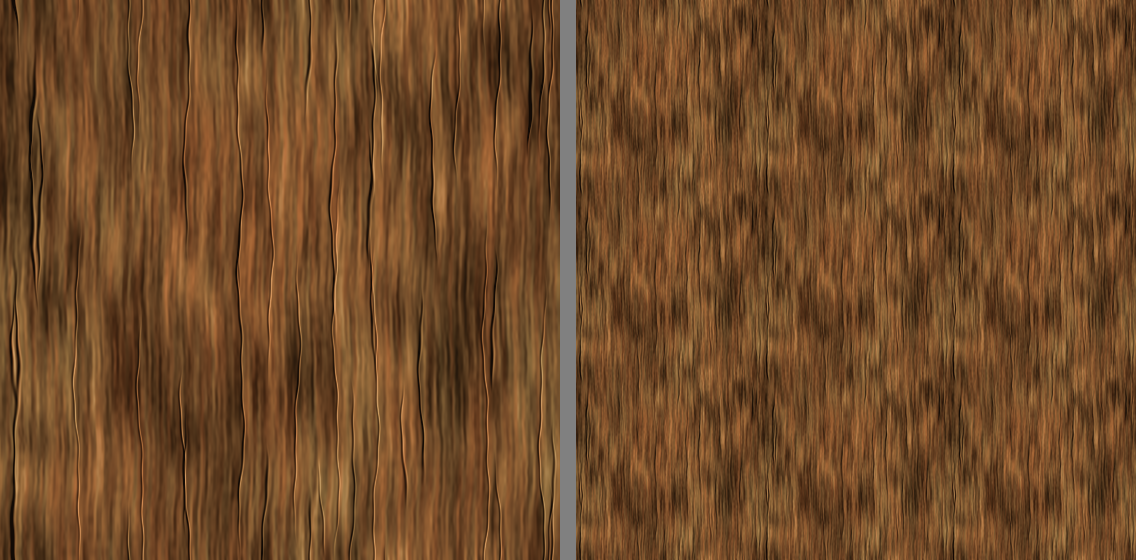
Left: one tile. Right: repeated 3 by 3.
A WebGL 2 fragment shader for this texture:

```glsl
#version 300 es
precision highp float;

uniform vec2 u_resolution;
out vec4 fragColor;

const float TAU = 6.283185;

vec3 hash3(vec2 cell, float seed) {
    vec3 p = fract(vec3(cell.xyx + seed * 7.31) * vec3(0.1031, 0.1030, 0.0973));
    p += dot(p, p.yxz + 33.33);
    return fract((p.xxy + p.yzz) * p.zyx);
}

// Smooth lattice noise that wraps after grid cells
float wrapNoise(vec2 uv, vec2 grid, float seed) {
    vec2 q = uv * grid;
    vec2 cell = floor(q);
    vec2 f = q - cell;
    f = f * f * (3.0 - 2.0 * f);
    float a = hash3(mod(cell, grid), seed).x;
    float b = hash3(mod(cell + vec2(1.0, 0.0), grid), seed).x;
    float c = hash3(mod(cell + vec2(0.0, 1.0), grid), seed).x;
    float d = hash3(mod(cell + vec2(1.0, 1.0), grid), seed).x;
    return mix(mix(a, b, f.x), mix(c, d, f.x), f.y) - 0.5;
}

// Sideways drift of a fibre along its length, whole turns per tile
float wander(float y, float phase) {
    return 0.0045 * sin(TAU * (2.0 * y + phase))
         + 0.0020 * sin(TAU * (5.0 * y + phase * 3.0))
         + 0.0009 * sin(TAU * (13.0 * y + phase * 7.0));
}

float bell(float x, float width) {
    return exp(-x * x / (width * width));
}

// Cellular cracks: a dark groove on the left, a lit lip on the right
float cracks(vec2 uv, vec2 grid, float seed, float density, float pixel) {
    vec2 q = uv * grid;
    vec2 base = floor(q);
    float relief = 0.0;
    for (int j = -1; j <= 1; j++) {
        for (int i = -1; i <= 1; i++) {
            vec2 cell = base + vec2(i, j);
            vec2 id = mod(cell, grid);
            vec3 place = hash3(id, seed);
            vec3 look = hash3(id, seed + 5.0);
            if (look.z > density) continue;

            vec2 center = cell + 0.15 + 0.7 * place.xy;
            float halfLength = mix(0.3, 0.85, place.z);
            float along = (q.y - center.y) / halfLength;
            float taper = 1.0 - smoothstep(0.55, 1.0, abs(along));
            float swell = 0.7 + 0.3 * sin(TAU * (4.0 * uv.y + look.x));
            float width = max(mix(0.0012, 0.0032, look.x * look.x) * swell, 0.8 * pixel);
            float d = (q.x - center.x) / grid.x - wander(uv.y, look.y);

            float groove = bell(d + width, width * 1.15) * mix(0.16, 0.46, look.x);
            float lip = bell(d - width * 0.8, width * 0.85) * mix(0.36, 0.2, look.x);
            float slope = 7.0 * d * exp(-abs(d) / 0.009);
            relief += taper * (lip * (0.65 + 0.35 * swell) - groove + slope);
        }
    }
    return relief;
}

// Dark brown to pale tan, indexed by tone
vec3 woodColor(float tone) {
    vec3 stops[7] = vec3[7](
        vec3(0.07, 0.04, 0.02), vec3(0.25, 0.15, 0.07), vec3(0.36, 0.23, 0.12),
        vec3(0.44, 0.29, 0.16), vec3(0.52, 0.35, 0.19), vec3(0.62, 0.42, 0.23),
        vec3(0.81, 0.59, 0.37));
    vec3 color = stops[0];
    for (int i = 1; i < 7; i++) {
        float low = stops[i - 1].r;
        float high = stops[i].r;
        color = mix(color, stops[i], clamp((tone - low) / (high - low), 0.0, 1.0));
    }
    return color;
}

void main() {
    vec2 uv = gl_FragCoord.xy / u_resolution;
    float pixel = 1.0 / u_resolution.x;
    vec2 grain = uv + vec2(0.5 * wander(uv.y, 0.3), 0.0);

    // Fine fibres and longer streaks
    float fibre = 0.23 * wrapNoise(grain, vec2(210.0, 14.0), 1.0)
                + 0.17 * wrapNoise(grain, vec2(120.0, 7.0), 2.0)
                + 0.07 * wrapNoise(grain, vec2(250.0, 70.0), 3.0);
    float streak = 0.15 * wrapNoise(grain, vec2(52.0, 3.0), 4.0);

    // Soft stains and worn light patches
    float stain = 0.20 * wrapNoise(uv, vec2(9.0, 6.0), 5.0)
                + 0.15 * wrapNoise(uv, vec2(22.0, 9.0), 6.0);
    float worn = smoothstep(0.2, 0.5, wrapNoise(uv, vec2(16.0, 6.0), 7.0));

    // Long splits and short splinters
    float relief = cracks(uv, vec2(11.0, 2.0), 11.0, 0.85, pixel)
                 + 0.85 * cracks(uv, vec2(10.0, 4.0), 23.0, 0.5, pixel);

    float tone = 0.45 + streak + stain + fibre * (1.0 + 0.4 * worn) + 0.05 * worn + relief;
    vec3 color = woodColor(tone);

    // Fibres lean towards orange or olive
    float hue = wrapNoise(grain, vec2(150.0, 8.0), 8.0) + 0.6 * wrapNoise(uv, vec2(14.0, 3.0), 9.0);
    color *= 1.0 + hue * vec3(0.10, -0.07, -0.12);

    fragColor = vec4(clamp(color, 0.0, 1.0), 1.0);
}
```
